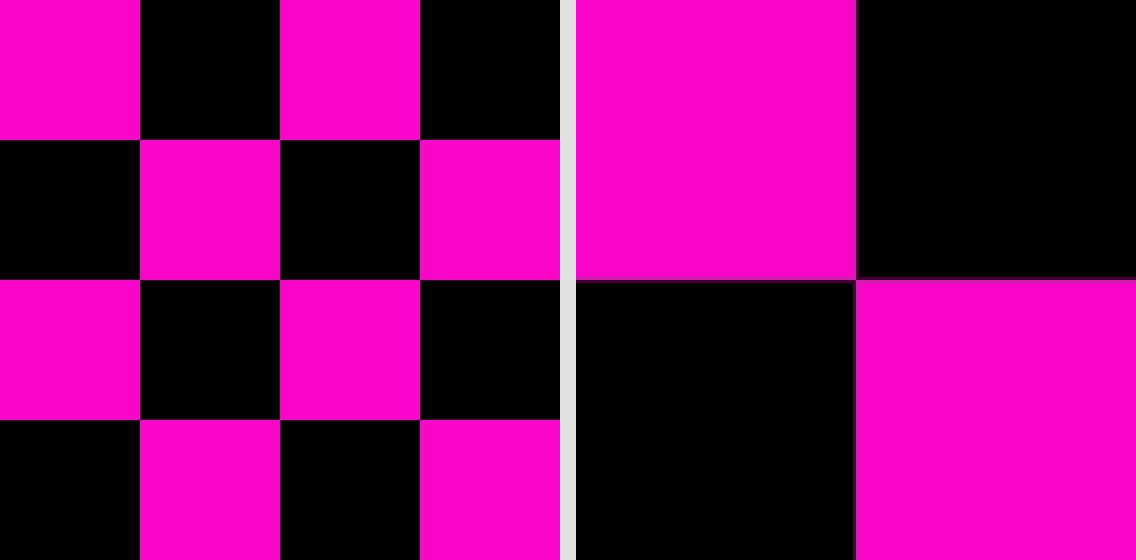
Left: the whole. Right: its middle third, enlarged.
This pattern is drawn by a Shadertoy shader. Its source:

```glsl
// Magenta and black checkerboard, four squares each way, with soft muted seams.

const float SQUARES = 4.0;
const float SEAM_WIDTH = 0.002; // canvas units, on each side of an edge

const vec3 BLACK = vec3(0.0);
const vec3 MAGENTA = vec3(0.98, 0.02, 0.79);
const vec3 DARK_SEAM = vec3(0.27, 0.0, 0.21);
const vec3 LIGHT_SEAM = vec3(0.81, 0.12, 0.68);

// Distance to the nearest inner grid line, positive on odd squares.
float checkerDistance(vec2 uv, float squares) {
    vec2 grid = uv * squares;
    vec2 nearestLine = clamp(floor(grid + 0.5), 1.0, squares - 1.0);
    vec2 gap = abs(grid - nearestLine) / squares;
    vec2 cell = floor(grid);
    float parity = mod(cell.x + cell.y, 2.0);
    return min(gap.x, gap.y) * (2.0 * parity - 1.0);
}

// Antialiased step: share of a pixel lying beyond the edge.
float coverage(float dist, float edge, float pixel) {
    return clamp((dist - edge) / pixel + 0.5, 0.0, 1.0);
}

// Bands of colour from the black side to the magenta side.
vec3 checkerColor(float dist, float seam, float pixel) {
    vec3 color = mix(BLACK, DARK_SEAM, coverage(dist, -seam, pixel));
    color = mix(color, LIGHT_SEAM, coverage(dist, 0.0, pixel));
    return mix(color, MAGENTA, coverage(dist, seam, pixel));
}

void mainImage(out vec4 fragColor, in vec2 fragCoord) {
    vec2 uv = fragCoord / iResolution.xy;
    float pixel = 1.0 / min(iResolution.x, iResolution.y);
    float dist = checkerDistance(uv, SQUARES);
    fragColor = vec4(checkerColor(dist, SEAM_WIDTH, pixel), 1.0);
}
```
